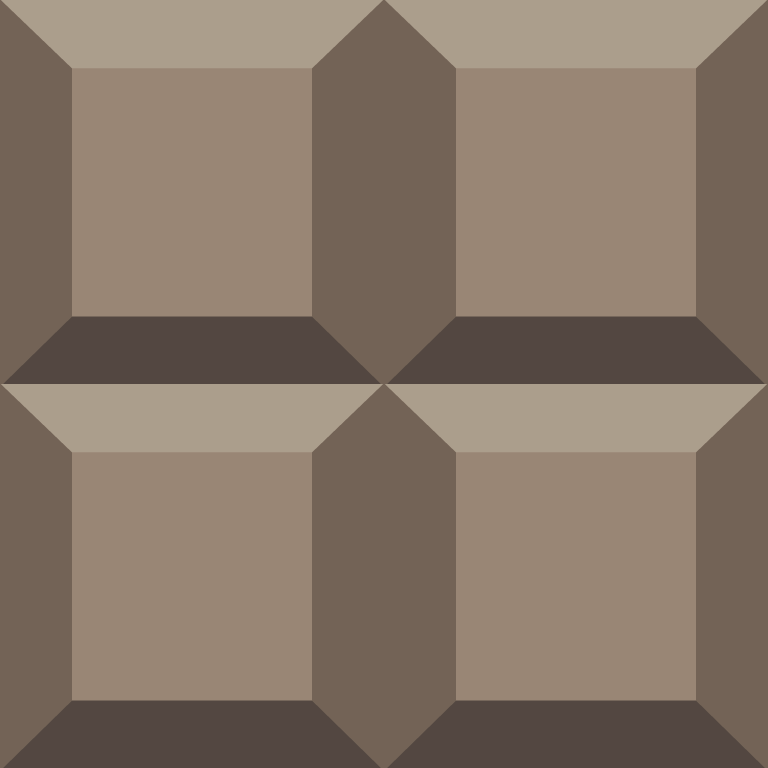
Write a WebGL 2 fragment shader that draws this pattern.

```glsl
#version 300 es
precision highp float;
// Two by two grid of flat-topped square studs with four shaded bevels.

uniform vec2 u_resolution;
out vec4 outColor;

// Layout, in units of one tile unless noted
const float TILES = 2.0;            // repeats across and down the canvas
const float SIDE_BEVEL = 0.1875;
const float TOP_BEVEL = 0.178;
const float BOTTOM_BEVEL = 0.1755;
const float TOP_INSET = 0.002;      // gap from tile corner to top bevel
const float BOTTOM_INSET = 0.008;   // gap from tile corner to bottom bevel
const int SAMPLES = 4;              // edge smoothing samples per axis

// Colours
const vec3 FACE = vec3(0.600, 0.527, 0.459);
const vec3 SIDE = vec3(0.451, 0.390, 0.337);
const vec3 LIGHT = vec3(0.671, 0.620, 0.549);
const vec3 SHADE = vec3(0.325, 0.280, 0.253);

// True inside a horizontal bevel whose ends narrow towards the face
bool inBevel(float edgeX, float edgeY, float depth, float inset) {
    float slantX = mix(inset, SIDE_BEVEL, edgeY / depth);
    return edgeY < depth && edgeX > slantX;
}

// Colour of one stud, with cell from 0 to 1 on both axes
vec3 studColor(vec2 cell) {
    float edgeX = min(cell.x, 1.0 - cell.x);
    float fromTop = 1.0 - cell.y;
    if (inBevel(edgeX, fromTop, TOP_BEVEL, TOP_INSET)) return LIGHT;
    if (inBevel(edgeX, cell.y, BOTTOM_BEVEL, BOTTOM_INSET)) return SHADE;
    bool onFace = edgeX > SIDE_BEVEL && fromTop >= TOP_BEVEL && cell.y >= BOTTOM_BEVEL;
    return onFace ? FACE : SIDE;
}

void main() {
    float canvasSize = min(u_resolution.x, u_resolution.y);
    vec2 pixelCorner = gl_FragCoord.xy - 0.5;

    // Average a grid of samples so every edge and seam is smooth
    vec3 sum = vec3(0.0);
    for (int j = 0; j < SAMPLES; j++) {
        for (int i = 0; i < SAMPLES; i++) {
            vec2 offset = (vec2(i, j) + 0.5) / float(SAMPLES);
            vec2 position = (pixelCorner + offset) / canvasSize;
            sum += studColor(fract(position * TILES));
        }
    }
    outColor = vec4(sum / float(SAMPLES * SAMPLES), 1.0);
}
```
